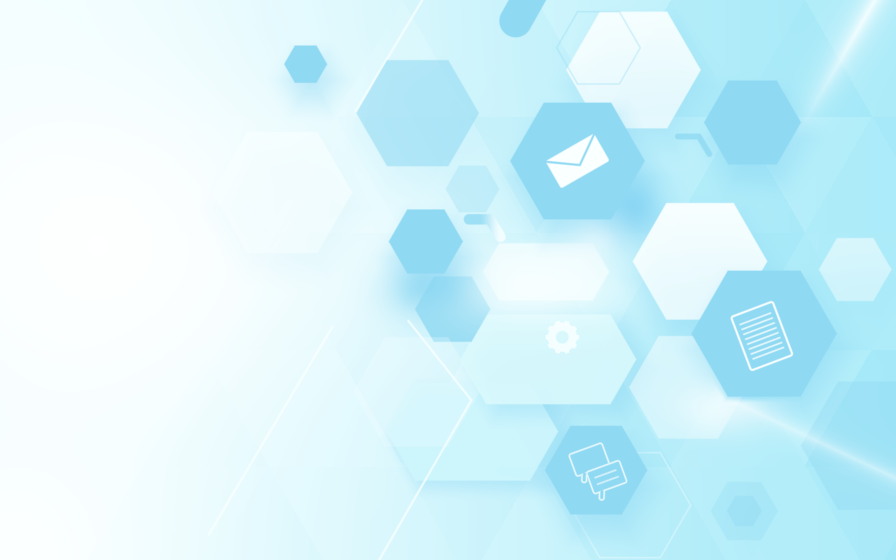
A WebGL 2 fragment shader for this background:

```glsl
#version 300 es
precision highp float;
// Pale cyan background of floating hexagon tiles, soft shadows, light beams and simple icons.
uniform vec2 u_resolution;
out vec4 fragColor;

const vec3 WHITE = vec3(.98, 1., 1.);
const vec3 BLUE = vec3(.56, .85, .95);
const vec3 SHADOW = vec3(.5, .82, .95);
float pixel;
vec2 p;
vec3 col;

float hash(vec2 v) {
  vec3 q = fract(v.xyx * .1031);
  q += dot(q, q.yzx + 33.33);
  return fract((q.x + q.y) * q.z);
}
void paint(vec3 tint, float a) { col = mix(col, tint, a); }
float fill(float d) { return smoothstep(pixel, -pixel, d); }
float stroke(float d, float width) { return fill(abs(d) - width); }
mat2 turn(float a) { return mat2(cos(a), -sin(a), sin(a), cos(a)); }
float glow(float x, float y, vec2 size) {
  vec2 q = (p - vec2(x, y)) / size;
  return exp(-dot(q, q));
}

// Flat-topped hexagon of half height h, widened by w on each side
float hexagon(vec2 center, float h, float w) {
  vec2 q = abs(p - center);
  q.x = max(q.x - w, 0.);
  return max(q.y, q.x * .866 + q.y * .5) - h;
}
float segment(vec2 q, vec2 a, vec2 b) {
  q -= a; b -= a;
  return length(q - b * clamp(dot(q, b) / dot(b, b), 0., 1.));
}
float box(vec2 q, vec2 size) {
  q = abs(q) - size + .02;
  return length(max(q, 0.)) + min(max(q.x, q.y), 0.) - .02;
}

// Tile with a soft shadow; negative strength makes it white
void tile(vec4 t) {
  float a = abs(t.w);
  paint(SHADOW, smoothstep(.22, -.2, hexagon(t.xy + vec2(.05, .14), t.z, 0.)) * .4 * a * a * a);
  float fade = t.w < 0. ? 1. - .2 * smoothstep(-t.z, t.z, p.y - t.y) : 1.;
  paint(t.w < 0. ? WHITE : BLUE, a * fade * fill(hexagon(t.xy, t.z, 0.)));
}

void backdrop() {
  col = mix(vec3(.95, .995, 1), vec3(.67, .92, .975), smoothstep(0., 8., p.x));
  // Facets, fading in to the right
  float u = p.x + .577 * p.y, v = p.x - .577 * p.y;
  float tone = hash(floor(vec2(u, v) / 1.15) + floor(p.y) * 7. + 20.) - .5;
  col += tone * vec3(.07, .025, .01) * smoothstep(1., 5., p.x);
  // Diagonal bands and beams
  paint(WHITE, .3 * smoothstep(3.56, 3.5, u) * smoothstep(.8, 3.4, u) * smoothstep(.3, 2., p.y));
  paint(WHITE, .5 * exp(-abs(u - 3.58) * 14.) * glow(2.2, 2.3, vec2(1, 1.3)));
  paint(WHITE, .9 * exp(-abs(u - 7.5) * 9.) * smoothstep(1.5, .1, p.y));
  // Broad glows
  paint(vec3(1), .9 * glow(.9, 2.1, vec2(1.7, 1.5)));
  paint(vec3(1), .7 * glow(0., 4.8, vec2(1.2, .9)));
  paint(WHITE, .4 * glow(3., 2.2, vec2(1.3, .9)));
}

// White icons for the larger tiles
float icons() {
  vec2 q = turn(-.52) * (p - vec2(4.95, 1.38));
  float flap = segment(vec2(abs(q.x), q.y), vec2(.24, -.13), vec2(0, .04));
  float ink = fill(box(q, vec2(.24, .135))) * (1. - stroke(flap, .009));
  // Page with ruled lines
  q = turn(-.36) * (p - vec2(6.53, 2.88));
  ink = max(ink, stroke(box(q, vec2(.19, .245)), .009));
  float rule = stroke((fract(q.y / .045) - .5) * .045, .007);
  ink = max(ink, rule * fill(box(q, vec2(.145, .19))) * .85);
  // Speech bubbles
  for (float i = 0.; i < 2.; i++) {
    q = turn(-.35) * (p - vec2(5.05, 3.94) - .15 * i);
    float bubble = min(box(q, vec2(.15, .1)), segment(q, vec2(-.08, .1), vec2(-.1, .15)) - .02);
    ink = max(ink * (1. - i * fill(bubble)), stroke(bubble, .007) * .85);
    ink = max(ink, i * .7 * stroke(abs(q.y) - .03, .007) * fill(abs(q.x) - .1));
  }
  // Toothed wheel
  q = p - vec2(4.82, 2.89);
  float rim = .125 + .018 * smoothstep(-.4, .4, cos(10. * atan(q.y, q.x)));
  return max(ink, .85 * fill(max(length(q) - rim, .055 - length(q))));
}

void main() {
  // Canvas is 4.8 units high, y runs downward
  pixel = 4.8 / u_resolution.y;
  p = vec2(gl_FragCoord.x, u_resolution.y - gl_FragCoord.y) * pixel;
  backdrop();

  // Faint far layers
  paint(BLUE, .4 * fill(hexagon(vec2(7.5, 3.82), .55, 0.)));
  paint(BLUE, .3 * fill(hexagon(vec2(6.38, 4.38), .25, 0.)));
  paint(SHADOW, .35 * smoothstep(.15, -.1, hexagon(vec2(4.15, 3.76), .4, .3)));
  paint(vec3(.81, .965, .99), .9 * fill(hexagon(vec2(4.05, 3.7), .42, .25)));
  paint(SHADOW, .3 * smoothstep(.16, -.1, hexagon(vec2(4.8, 3.15), .385, .31)));
  paint(vec3(.86, .98, .99), .85 * fill(hexagon(vec2(4.7, 3.08), .385, .31)));

  // Misty centre
  paint(BLUE, .85 * fill(hexagon(vec2(3.88, 2.65), .28, 0.)));
  paint(WHITE, .8 * glow(4.6, 2.45, vec2(.75, .3)));
  paint(WHITE, .65 * fill(hexagon(vec2(4.68, 2.33), .245, .26)));
  paint(BLUE, .75 * glow(3.66, 2.48, vec2(.34, .25)));
  paint(SHADOW, .8 * glow(5.42, 1.8, vec2(.28, .3)));
  paint(WHITE, .7 * glow(5.1, 2.02, vec2(.25, .2)));

  // Thin folded lines
  const vec4 lines[4] = vec4[4](vec4(2.85, 2.8, 1.79, 4.58), vec4(3.5, 2.75, 4.04, 3.43),
    vec4(4.04, 3.43, 3.25, 4.8), vec4(3.62, 0, 3.05, .95));
  float d = 9.;
  for (int i = 0; i < 4; i++) d = min(d, segment(p, lines[i].xy, lines[i].zw));
  paint(WHITE, .8 * fill(d - .009));
  paint(WHITE, .4 * stroke(hexagon(vec2(5.4, 4.33), .45, 0.), .006));

  // Tiles: centre, half height, strength
  const vec4 tiles[12] = vec4[12](
    vec4(2.42, 1.65, .52, -.6), vec4(5.43, .6, .5, -.9), vec4(7.33, 2.31, .27, -.55),
    vec4(6, 2.24, .5, -.95), vec4(3.57, 3.36, .47, -.25), vec4(5.9, 3.32, .44, -.5),
    vec4(3.58, .97, .455, .55), vec4(2.62, .55, .16, 1), vec4(3.65, 2.07, .275, 1),
    vec4(4.95, 1.38, .5, 1), vec4(6.45, 1.05, .36, 1), vec4(6.55, 2.86, .54, 1));
  for (int i = 0; i < 12; i++) tile(tiles[i]);
  tile(vec4(5.11, 4.03, .38, 1));
  tile(vec4(6.38, 4.38, .13, .4));
  tile(vec4(4.05, 1.62, .2, .3));
  paint(BLUE, .4 * stroke(hexagon(vec2(5.13, .41), .31, 0.), .006));

  // Chevrons and the bar at the top edge
  for (float i = 0.; i < 2.; i++) {
    vec2 q = p - mix(vec2(5.99, 1.17), vec2(4.2, 1.88), i);
    d = min(segment(q, vec2(-.18, 0), vec2(0)), segment(q, vec2(0), vec2(.09, .15)));
    paint(mix(BLUE, WHITE, i * smoothstep(-.1, .1, q.x)), .8 * fill(d - .025 - .02 * i));
  }
  paint(BLUE, fill(segment(p, vec2(4.42, .18), vec2(4.6, -.14)) - .14));

  // Light under the page tile
  float below = smoothstep(0., .06, hexagon(vec2(6.55, 2.86), .54, 0.));
  paint(WHITE, .65 * below * glow(6.2, 3.5, vec2(.4, .22)));
  paint(WHITE, .5 * below * exp(-16. * segment(p, vec2(6.2, 3.4), vec2(7.68, 4.1))));
  paint(WHITE, icons());
  fragColor = vec4(col, 1);
}
```
